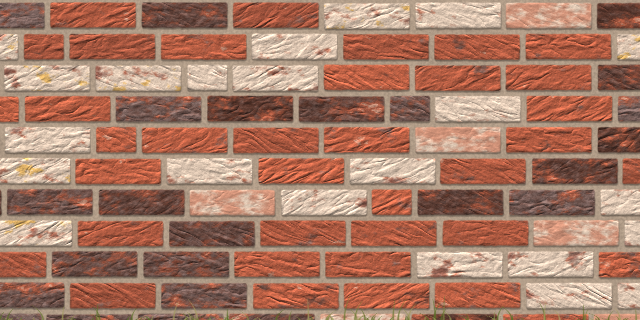
This texture is drawn by a Shadertoy shader. Its source:

```glsl
const float PITCH = 0.285;    // brick length plus joint
const float COURSE = 0.0972;  // brick height plus joint
const float JOINT = 0.0185;
const float CORNER = 0.006;
const float EDGE_WOBBLE = 0.0035;
const float RELIEF = 2.6;
const float CREAM_SHARE = 0.27;
const float PINK_SHARE = 0.12;
const float CHARRED_SHARE = 0.25;
const int BLADES = 110;
const vec2 LIGHT = vec2(-0.0012, 0.0026);

const vec3 MORTAR = vec3(0.69, 0.61, 0.53);
const vec3 CREAM = vec3(0.86, 0.77, 0.69);
const vec3 PINK = vec3(0.81, 0.57, 0.47);
const vec3 ORANGE = vec3(0.74, 0.38, 0.27);
const vec3 RUST = vec3(0.59, 0.31, 0.23);
const vec3 CHAR = vec3(0.34, 0.21, 0.17);
const vec3 SLATE = vec3(0.47, 0.38, 0.36);
const vec3 OCHRE = vec3(0.80, 0.60, 0.25);
const vec3 GRASS = vec3(0.34, 0.42, 0.14);
const vec3 STRAW = vec3(0.68, 0.63, 0.40);

// Per course from the top: first joint and slot of the half brick, in pitches
const float NONE = 99.0;
const vec2 COURSES[11] = vec2[11](
    vec2(0.52, NONE), vec2(0.23, 0.0), vec2(0.02, 2.0), vec2(0.24, 4.0),
    vec2(0.02, 1.0), vec2(0.80, NONE), vec2(0.05, 4.0), vec2(0.82, NONE),
    vec2(0.54, NONE), vec2(0.74, NONE), vec2(0.48, NONE));

vec2 hash2(vec2 p) {
    vec3 q = fract(p.xyx * vec3(0.1031, 0.1030, 0.0973));
    q += dot(q, q.yzx + 33.33);
    return fract((q.xx + q.yz) * q.zy);
}

float corner(vec2 cell, vec2 offset) {
    return dot(hash2(cell) * 2.0 - 1.0, offset);
}

float gradientNoise(vec2 p) {
    vec2 i = floor(p), f = fract(p), e = vec2(0.0, 1.0);
    vec2 s = f * f * f * (f * (f * 6.0 - 15.0) + 10.0);
    return mix(mix(corner(i, f), corner(i + e.yx, f - e.yx), s.x),
               mix(corner(i + e.xy, f - e.xy), corner(i + 1.0, f - 1.0), s.x), s.y);
}

float fbm(vec2 p) {
    float sum = 0.0, amp = 0.6;
    for (int i = 0; i < 4; i++) {
        sum += amp * gradientNoise(p);
        p = mat2(1.6, 1.2, -1.2, 1.6) * p + 17.3;
        amp *= 0.5;
    }
    return sum;
}

float roundedBox(vec2 p, vec2 halfSize) {
    vec2 q = abs(p) - halfSize + CORNER;
    return length(max(q, 0.0)) + min(max(q.x, q.y), 0.0) - CORNER;
}

// Creased clay surface: warped folds plus fine grit
float clayHeight(vec2 p, vec2 seed) {
    vec2 q = p * vec2(17.0, 34.0) + p.yx * (seed.x - 0.5) * 24.0 + seed * 90.0;
    q += 1.5 * vec2(fbm(q * 0.6), fbm(q * 0.6 + 31.7));
    return abs(gradientNoise(q)) + 0.22 * fbm(p * 75.0 + seed * 50.0);
}

vec3 brickColour(vec2 p, vec2 id) {
    vec2 seed = hash2(id + 3.7), pick = hash2(id * 1.7 + 41.3);
    float blotch = fbm(p * vec2(10.0, 19.0) + seed * 70.0);
    float grain = fbm(p * vec2(45.0, 70.0) + seed * 30.0);
    float stain = blotch + 0.45 * grain;
    vec3 clay = mix(ORANGE, RUST, clamp(seed.y * 0.8 + grain * 0.6, 0.0, 1.0));
    vec3 burnt = mix(CHAR, SLATE, clamp(pick.y + grain, 0.0, 1.0));
    float relief = 1.0;
    if (pick.x < CREAM_SHARE) {
        clay = mix(clay, CREAM, smoothstep(-0.22, 0.15, stain + 0.22));
        float ochre = step(0.75, pick.y) * smoothstep(0.1, 0.3, stain);
        clay = mix(clay, OCHRE, 0.7 * ochre);
        clay = mix(clay, SLATE, 0.55 * smoothstep(0.14, 0.35, -blotch));
        relief = 0.75;
    } else if (pick.x < CREAM_SHARE + PINK_SHARE) {
        clay = mix(PINK, CREAM, smoothstep(-0.1, 0.3, stain));
        relief = 0.4;
    } else {
        float charred = step(pick.x, CREAM_SHARE + PINK_SHARE + CHARRED_SHARE);
        clay = mix(clay, burnt, smoothstep(-0.2, 0.2, stain + mix(-0.3, 0.16, charred)));
        clay = mix(clay, CREAM, 0.5 * smoothstep(0.27, 0.42, -stain));
    }
    float slope = clayHeight(p, seed) - clayHeight(p + LIGHT, seed);
    return clay * clamp(1.0 + RELIEF * relief * slope + 0.18 * grain, 0.45, 1.4);
}

void mainImage(out vec4 fragColor, in vec2 fragCoord) {
    vec2 p = fragCoord / iResolution.y;
    float px = 1.0 / iResolution.y;

    // Find the brick: each course has its own shift and perhaps a half brick
    float row = floor((1.0 - p.y) / COURSE);
    vec2 course = COURSES[clamp(int(row), 0, 10)];
    float u = p.x / PITCH - course.x, span = 1.0;
    if (u > course.y + 0.5) u += 0.5;
    else if (u > course.y) span = 0.5;
    float column = floor(u);
    vec2 local = vec2((u - column - 0.5 * span) * PITCH,
                      p.y - 1.0 + (row + 0.5) * COURSE);
    vec2 halfSize = 0.5 * (vec2(span * PITCH, COURSE) - JOINT);
    vec2 id = vec2(column, row) + 5.0;
    local += (hash2(id) - 0.5) * 0.003;
    float wobble = EDGE_WOBBLE * fbm(p * 38.0);
    float d = roundedBox(local, halfSize) + wobble;

    // Sandy mortar with a shadow below each brick
    float shadow = roundedBox(local + vec2(-0.001, 0.005), halfSize) + wobble;
    vec3 colour = MORTAR * (1.0 + 0.22 * fbm(p * 110.0) + 0.12 * fbm(p * 9.0));
    colour *= mix(0.68, 1.0, smoothstep(-0.003, 0.004, shadow));

    // Brick face with lit top and shaded bottom edges
    vec3 face = brickColour(local, id);
    float rim = smoothstep(-0.009, 0.0, d);
    face *= 1.0 + rim * 0.2 * clamp(local.y / halfSize.y, -1.0, 0.6);
    colour = mix(colour, face, smoothstep(px, -px, d));

    // Grass blades along the foot of the wall
    float width = iResolution.x / iResolution.y;
    for (int i = 0; i < BLADES; i++) {
        vec2 a = hash2(vec2(float(i), 7.0)), b = hash2(vec2(float(i), 19.0));
        float root = a.x * width;
        float clump = 0.65 + 0.8 * gradientNoise(vec2(root * 3.5, 2.3));
        float tall = (0.015 + 0.085 * a.y * a.y * a.y) * clump;
        float t = p.y / tall;
        float edge = abs(p.x - root - (b.x - 0.5) * 0.07 * t * t) - 0.0028 * (1.0 - t);
        float blade = smoothstep(px, -px, edge) * step(t, 1.0);
        colour = mix(colour, mix(GRASS, STRAW, b.y * b.y), 0.85 * blade);
    }
    fragColor = vec4(clamp(colour, 0.0, 1.0), 1.0);
}
```
